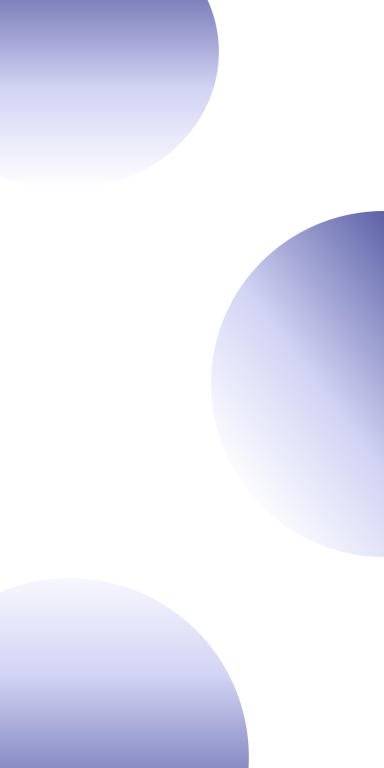
This background is drawn by a Shadertoy shader. Its source:

```glsl
// Three large discs with soft indigo-to-white gradients on a white ground.

// White through lavender to indigo, for t from 0 to 1.
vec3 indigoRamp(float t) {
    t = clamp(t, 0.0, 1.0);
    vec3 lavender = vec3(0.82, 0.83, 0.955);
    vec3 pale = mix(vec3(1.0), lavender, min(t / 0.45, 1.0));
    return mix(pale, vec3(0.37, 0.385, 0.655), max(t - 0.45, 0.0) / 0.55);
}

// Approximate signed distance to an ellipse, negative inside.
float ellipseDistance(vec2 p, vec2 radii) {
    float k = length(p / radii);
    return k * (k - 1.0) / max(length(p / (radii * radii)), 1e-4);
}

// Smooth coverage of an ellipse over one pixel.
float ellipseMask(vec2 p, vec2 radii) {
    float pixel = 1.0 / iResolution.x;
    return 1.0 - smoothstep(-0.7 * pixel, 0.7 * pixel, ellipseDistance(p, radii));
}

void mainImage(out vec4 fragColor, in vec2 fragCoord) {
    // The canvas is one unit wide and two units tall.
    vec2 p = fragCoord / iResolution.xy * vec2(1.0, 2.0);
    vec3 color = vec3(1.0);

    // Upper left ellipse, fading downward
    float upper = ellipseMask(p - vec2(0.169, 1.865), vec2(0.401, 0.359));
    color = mix(color, indigoRamp((p.y - 1.51) * 1.736), upper);

    // Right disc, darkest toward its upper right
    vec2 q = p - vec2(1.0, 1.0);
    float right = ellipseMask(q, vec2(0.4505));
    color = mix(color, indigoRamp(0.64 + dot(q, vec2(1.08, 0.81))), right);

    // Lower left disc, fading upward
    float lower = ellipseMask(p - vec2(0.182, 0.0286), vec2(0.466));
    color = mix(color, indigoRamp(0.8 - 1.45 * p.y), lower);

    fragColor = vec4(color, 1.0);
}
```
